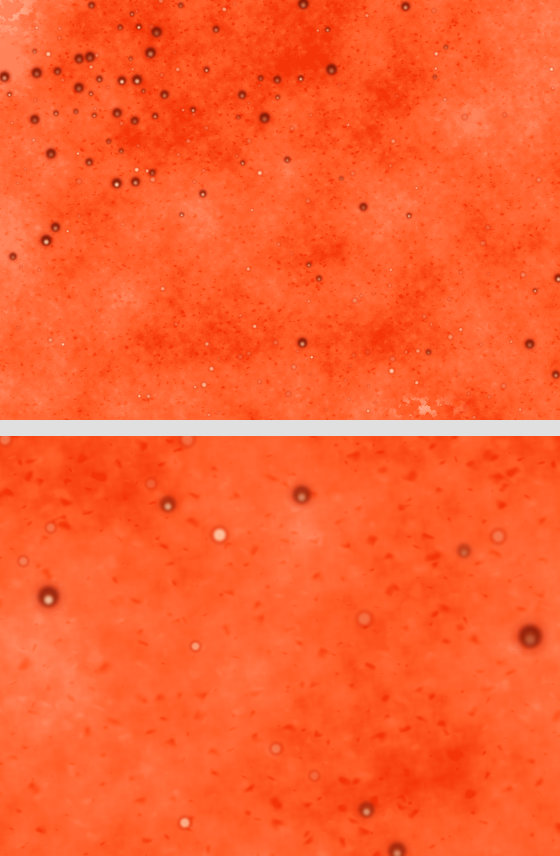
Top: the whole. Bottom: its middle third, enlarged.
Give the GLSL for this texture, as a WebGL 2 fragment shader.

```glsl
#version 300 es
precision highp float;
// Glossy orange-red gel with cloudy tones, fine specks and small trapped bubbles.

uniform vec2 u_resolution;
out vec4 fragColor;

const vec3 DEEP   = vec3(0.97, 0.24, 0.055);
const vec3 ORANGE = vec3(1.00, 0.355, 0.145);
const vec3 CORAL  = vec3(1.00, 0.42, 0.23);
const vec3 PALE   = vec3(1.00, 0.51, 0.35);
const vec3 HALO   = vec3(0.86, 0.17, 0.03);
const vec3 RIM    = vec3(0.46, 0.07, 0.01);
const vec3 CORE   = vec3(0.76, 0.29, 0.12);
const vec3 PEARL  = vec3(1.00, 0.82, 0.68);
const vec3 FOAM   = vec3(1.00, 0.70, 0.58);

const float BASE_TONE    = 1.40;   // 0 deep, 1 orange, 2 coral, 3 pale
const float LAYOUT_GAIN  = 1.20;
const float CLOUD_GAIN   = 0.62;
const float CLOUD_SCALE  = 13.0;
const float GRAIN_GAIN   = 0.24;
const float GRAIN_SCALE  = 120.0;
const float SPECK_CELL   = 0.015;
const float BUBBLE_CELL  = 0.050;
const float DROP_CELL    = 0.034;
const vec2  BUBBLE_RADII = vec2(0.0058, 0.0128);
const vec2  DROP_RADII   = vec2(0.0030, 0.0062);

vec3 hash3(vec2 cell, float seed) {
    vec3 h = fract(vec3(cell.xyx + seed) * vec3(0.1031, 0.1030, 0.0973));
    h += dot(h, h.yxz + 33.33);
    return fract((h.xxy + h.yzz) * h.zyx);
}

// Soft elliptical weight
float spot(vec2 p, vec2 center, vec2 size) {
    vec2 d = (p - center) / size;
    return exp(-dot(d, d));
}

// Disc coverage with a softened edge
float disc(float d, float radius, float soft) {
    return 1.0 - smoothstep(radius - soft, radius + soft, d);
}

// Layered sines, lightly warped so that they stay blotchy
float clouds(vec2 p, int layers) {
    const mat2 TURN = mat2(0.74, 0.67, -0.67, 0.74);
    float sum = 0.0, amp = 1.0;
    for (int i = 0; i < layers; i++) {
        vec2 q = p + 0.8 * sin(p.yx * 0.73 + float(i) * 2.1);
        sum += amp * sin(q.x) * sin(q.y);
        p = TURN * p * 1.73 + 3.7;
        amp *= 0.70;
    }
    return sum;
}

// Cellular specks of uneven size
float specks(vec2 p, float size, float seed) {
    vec2 q = p / size, cell = floor(q);
    float cover = 0.0;
    for (int k = 0; k < 9; k++) {
        vec2 id = cell + vec2(k % 3, k / 3) - 1.0;
        vec3 h = hash3(id, seed);
        float radius = 0.08 + 0.38 * h.z * h.z * h.z;
        float d = length((q - id - h.xy) * vec2(0.85, 1.1));
        cover = max(cover, h.z * (1.0 - smoothstep(0.0, radius, d)));
    }
    return cover;
}

// Broad placement of deep and pale areas
float toneLayout(vec2 p) {
    float deep = 0.95 * spot(p, vec2(0.52, 0.89), vec2(0.40, 0.15))
               + 1.00 * spot(p, vec2(0.42, 0.67), vec2(0.40, 0.06))
               + 0.70 * spot(p, vec2(0.64, 0.18), vec2(0.36, 0.09))
               + 0.55 * spot(p, vec2(1.03, 0.88), vec2(0.12, 0.10));
    float pale = 0.85 * exp(-p.x / 0.08)
               + 1.00 * spot(p, vec2(1.27, 0.90), vec2(0.16, 0.24))
               + 1.00 * spot(p, vec2(0.00, 1.00), vec2(0.16, 0.15))
               + 0.80 * spot(p, vec2(0.33, 0.74), vec2(0.06, 0.05));
    return pale - deep;
}

// Dark-rimmed bubbles with a low glint
vec3 addBubbles(vec3 color, vec2 p, float pixel) {
    vec2 cell = floor(p / BUBBLE_CELL);
    for (int k = 0; k < 9; k++) {
        vec2 id = cell + vec2(k % 3, k / 3) - 1.0;
        vec3 h = hash3(id, 17.0), style = hash3(id, 53.0);
        vec2 center = (id + 0.15 + 0.7 * h.xy) * BUBBLE_CELL;
        float density = 0.03 + 0.42 * spot(center, vec2(0.28, 0.74), vec2(0.33, 0.26))
                      + 0.14 * spot(center, vec2(0.75, 0.88), vec2(0.45, 0.16));
        if (h.z > density) continue;
        float radius = mix(BUBBLE_RADII.x, BUBBLE_RADII.y, style.x * style.x);
        vec2 d = p - center;
        float soft = 0.35 * radius + 0.5 * pixel;
        float strength = mix(0.30, 0.90, style.x);
        color = mix(color, HALO, 0.7 * strength * disc(length(d), 1.3 * radius, 0.7 * radius));
        color = mix(color, RIM, strength * disc(length(d), 0.92 * radius, soft));
        vec2 low = d + vec2(0.0, 0.18 * radius);
        color = mix(color, CORE, 0.6 * disc(length(low), 0.5 * radius, soft));
        low.y += 0.14 * radius;
        float glint = 0.2 + 0.8 * style.y * style.y;
        color = mix(color, PEARL, glint * disc(length(low), 0.36 * radius, 0.25 * radius + 0.4 * pixel));
    }
    return color;
}

// Small pale droplets
vec3 addDrops(vec3 color, vec2 p, float pixel) {
    vec2 cell = floor(p / DROP_CELL);
    for (int k = 0; k < 9; k++) {
        vec2 id = cell + vec2(k % 3, k / 3) - 1.0;
        vec3 h = hash3(id, 91.0), style = hash3(id, 7.0);
        vec2 center = (id + 0.15 + 0.7 * h.xy) * DROP_CELL;
        float density = 0.07 + 0.22 * spot(center, vec2(0.75, 0.10), vec2(0.35, 0.12))
                      + 0.18 * spot(center, vec2(0.20, 0.80), vec2(0.25, 0.25));
        if (h.z > density) continue;
        float radius = mix(DROP_RADII.x, DROP_RADII.y, style.x * style.x);
        float d = length(p - center), soft = 0.3 * radius + 0.5 * pixel;
        color = mix(color, HALO, 0.35 * disc(d, 1.4 * radius, soft));
        color = mix(color, PEARL, mix(0.2, 0.95, style.y * style.y) * disc(d, 0.8 * radius, soft));
    }
    return color;
}

void main() {
    float pixel = 1.0 / u_resolution.y;
    vec2 p = gl_FragCoord.xy * pixel;

    // Cloudy body tone, fine grain and specks
    float tone = BASE_TONE + LAYOUT_GAIN * toneLayout(p);
    tone += CLOUD_GAIN * clouds(p * CLOUD_SCALE + 2.0, 6);
    tone += GRAIN_GAIN * clouds(p * GRAIN_SCALE, 4);
    vec2 ragged = p + 0.0015 * sin(p.yx * 310.0 + 3.0 * sin(p * 140.0));
    tone -= 1.30 * specks(ragged, SPECK_CELL, 3.0);
    tone += 0.70 * specks(ragged, SPECK_CELL * 1.3, 29.0);
    vec3 color = mix(DEEP, ORANGE, clamp(tone, -0.3, 1.0));
    color = mix(color, CORAL, clamp(tone - 1.0, 0.0, 1.0));
    color = mix(color, PALE, clamp(tone - 2.0, 0.0, 1.0));

    // Broken foam near two borders
    float foam = spot(p, vec2(0.03, 0.97), vec2(0.06, 0.05))
               + spot(p, vec2(1.00, 0.03), vec2(0.08, 0.025));
    color = mix(color, FOAM, 0.85 * foam * smoothstep(0.0, 0.9, clouds(p * 75.0, 5)));

    color = addDrops(color, p, pixel);
    color = addBubbles(color, p, pixel);
    fragColor = vec4(color, 1.0);
}
```
